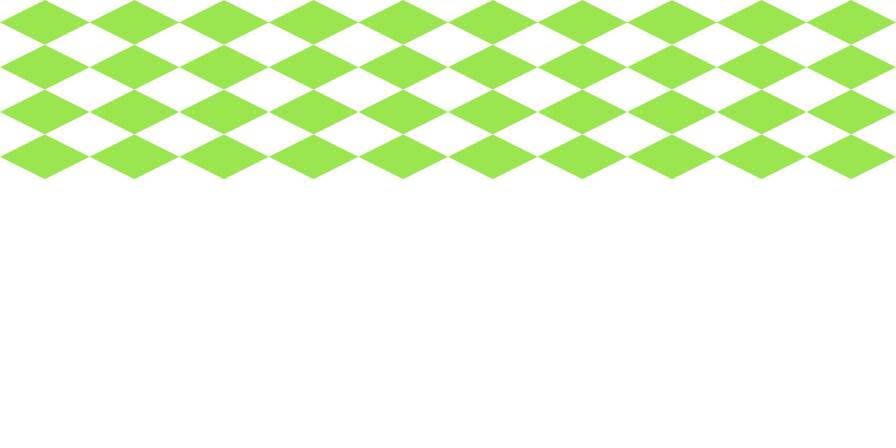
Reproduce this pattern procedurally as a Shadertoy shader.

```glsl
// A band of flat green diamonds, tip to tip, along the top of a white canvas.
#define COLUMNS 10.0
#define ROWS_PER_HEIGHT 10.0
#define BAND_ROWS 4.0
#define GREEN vec3(0.60, 0.90, 0.31)
#define WHITE vec3(1.0)

// Signed distance, in cell units, to a diamond filling its unit cell
float diamond(vec2 cell) {
    vec2 q = abs(fract(cell) - 0.5);
    return q.x + q.y - 0.5;
}

void mainImage(out vec4 fragColor, in vec2 fragCoord) {
    // Grid cells counted from the top left corner
    vec2 grid = vec2(COLUMNS, ROWS_PER_HEIGHT);
    vec2 uv = fragCoord / iResolution.xy;
    vec2 cell = vec2(uv.x, 1.0 - uv.y) * grid;

    // Edge softened over one pixel, measured across the slanted side
    float edge = length(grid / iResolution.xy);
    float coverage = clamp(0.5 - diamond(cell) / edge, 0.0, 1.0);

    // Keep only the rows of the top band
    coverage *= 1.0 - step(BAND_ROWS, cell.y);

    fragColor = vec4(mix(WHITE, GREEN, coverage), 1.0);
}
```
